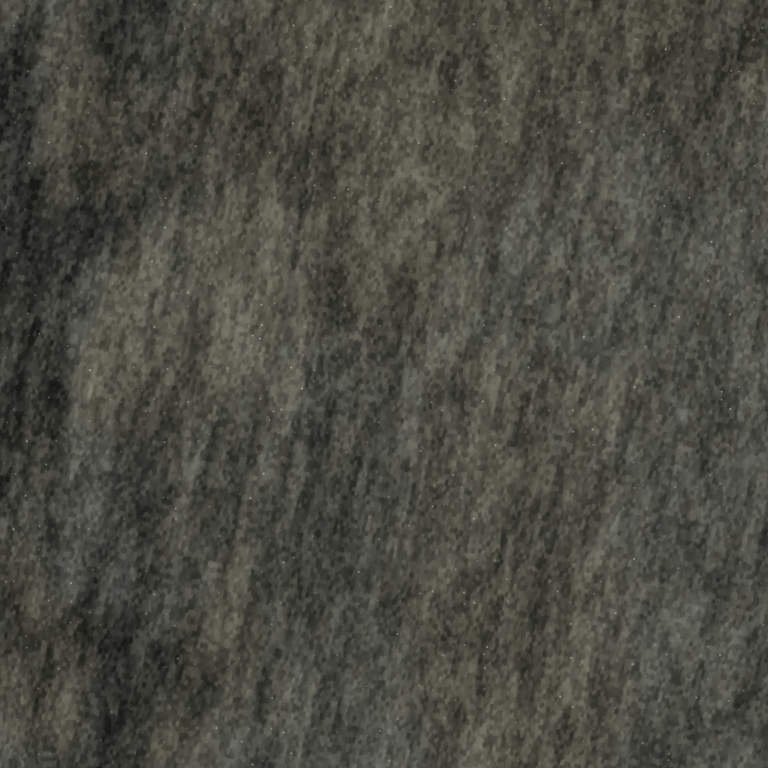
Reproduce this texture procedurally as a WebGL 2 fragment shader.

```glsl
#version 300 es
precision highp float;

uniform vec2 u_resolution;
out vec4 fragColor;

// Grain direction and stone colours
const vec2 GRAIN_DIR = vec2(0.205, 0.979);
const vec3 OLIVE = vec3(1.02, 1.005, 0.83);
const vec3 SLATE = vec3(0.98, 1.0, 0.97);
const float BASE_SHADE = 0.306;

// Cells per canvas (across, along the grain) and strength of each layer
const vec2 CLOUD_CELLS = vec2(7.0, 4.0);
const vec2 STREAK_CELLS = vec2(34.0, 9.0);
const vec2 FIBRE_CELLS = vec2(95.0, 34.0);
const vec2 GRIT_CELLS = vec2(215.0, 150.0);
const float CLOUD_AMOUNT = 0.085;
const float STREAK_AMOUNT = 0.085;
const float FIBRE_AMOUNT = 0.115;
const float GRIT_AMOUNT = 0.13;

// Dark veins and bright mineral specks
const int VEIN_COUNT = 20;
const float VEIN_WIDTH = 0.0045;
const float VEIN_DEPTH = 0.085;
const float LEFT_SHADOW = 0.07;
const float SPECK_CELLS = 72.0;
const float SPECK_SHARE = 0.16;
const float SPECK_RADIUS = 0.17;
const float SPECK_GLOW = 0.3;

float hash(vec2 p) {
    vec3 q = fract(p.xyx * 0.1031);
    q += dot(q, q.yzx + 33.33);
    return fract((q.x + q.y) * q.z);
}

// Cellular noise: cell values blended by distance to jittered centres
float cellNoise(vec2 p, float seed) {
    vec2 cell = floor(p);
    vec2 local = fract(p);
    float total = 0.0;
    float weightSum = 0.0;
    for (int y = -1; y <= 1; y++) {
        for (int x = -1; x <= 1; x++) {
            vec2 offset = vec2(x, y);
            vec2 id = cell + offset + seed * 17.0;
            vec2 jitter = vec2(hash(id + 31.0), hash(id + 73.0));
            vec2 d = offset + 0.15 + 0.7 * jitter - local;
            float weight = exp(-7.0 * dot(d, d));
            total += weight * hash(id);
            weightSum += weight;
        }
    }
    return total / weightSum - 0.5;
}

// Long tapered lines, crowded towards the left
float veins(vec2 g) {
    float dark = 0.0;
    for (int i = 0; i < VEIN_COUNT; i++) {
        float id = float(i);
        float spread = hash(vec2(id, 3.0));
        float centre = mix(-0.08, 0.8, spread * spread);
        float middle = mix(0.1, 1.05, hash(vec2(id, 11.0)));
        float halfLength = mix(0.08, 0.3, hash(vec2(id, 19.0)));
        float width = VEIN_WIDTH * mix(0.6, 1.7, hash(vec2(id, 29.0)));
        float bend = 0.006 * sin(g.y * 6.0 + id) + 0.002 * sin(g.y * 23.0 + id * 2.0);
        float d = (g.x - centre - bend) / width;
        float taper = 1.0 - smoothstep(0.2, 1.0, abs(g.y - middle) / halfLength);
        float strength = mix(0.35, 1.0, hash(vec2(id, 41.0)));
        dark = max(dark, exp(-d * d) * taper * strength);
    }
    return dark;
}

float specks(vec2 p) {
    vec2 q = p * SPECK_CELLS;
    vec2 id = floor(q);
    vec2 centre = 0.25 + 0.5 * vec2(hash(id + 5.0), hash(id + 47.0));
    float disc = 1.0 - smoothstep(0.0, SPECK_RADIUS, length(fract(q) - centre));
    float level = hash(id + 97.0);
    return disc * step(hash(id + 131.0), SPECK_SHARE) * mix(0.25, 1.0, level * level * level);
}

void main() {
    vec2 p = gl_FragCoord.xy / u_resolution;
    vec2 g = vec2(dot(p, vec2(GRAIN_DIR.y, -GRAIN_DIR.x)), dot(p, GRAIN_DIR));
    g.x += 0.004 * sin(g.y * 5.0 + g.x * 9.0);

    // Layers from broad clouds to fine grit
    float cloud = cellNoise(g * CLOUD_CELLS, 1.0);
    float streak = cellNoise(g * STREAK_CELLS, 2.0);
    float fibre = cellNoise(g * FIBRE_CELLS, 3.0);
    float grit = cellNoise(g * GRIT_CELLS, 4.0);
    float left = 1.0 - smoothstep(0.05, 0.5, p.x);

    float shade = BASE_SHADE + CLOUD_AMOUNT * cloud + FIBRE_AMOUNT * fibre + GRIT_AMOUNT * grit;
    shade += STREAK_AMOUNT * streak * (1.0 + 0.6 * left);
    float patches = smoothstep(-0.15, 0.35, cellNoise(g * vec2(9.0, 4.5), 5.0));
    shade -= LEFT_SHADOW * left * patches;

    // Veins break up along the fibres
    shade -= VEIN_DEPTH * veins(g) * (0.9 + 0.7 * streak + 0.6 * fibre);

    // Olive and slate tints drift with the clouds and fibres
    float hue = cellNoise(g * vec2(4.0, 3.0), 6.0) + 0.6 * cellNoise(g * vec2(60.0, 24.0), 7.0);
    float slate = clamp(0.42 + 0.45 * hue + 0.4 * left * patches, 0.0, 1.0);
    vec3 colour = max(shade, 0.1) * mix(OLIVE, SLATE, slate);

    colour += SPECK_GLOW * specks(p);
    fragColor = vec4(colour, 1.0);
}
```
